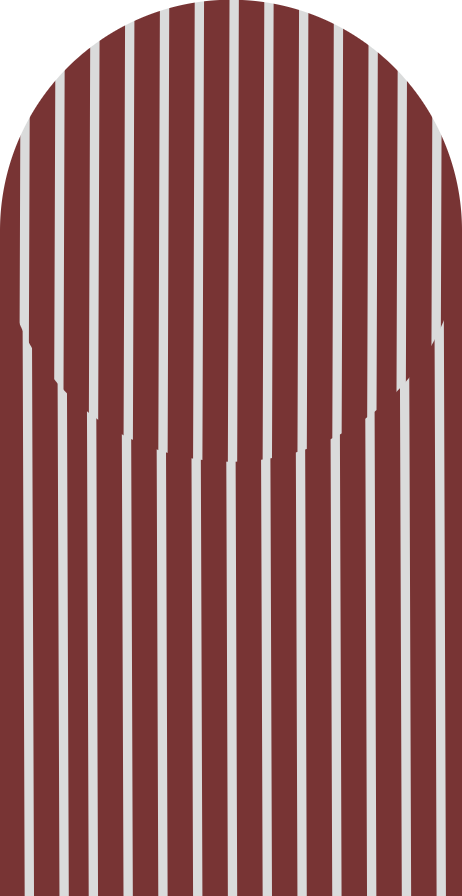
This pattern is drawn by a WebGL 1 fragment shader. Its source:

```glsl
precision highp float;
// A round-topped panel of thin pale stripes on dark red. A disc fills the arch;
// its stripes lean one way and those of the panel below lean the other way, so
// they break along the disc's rim. Each set also closes up a gap at one seam.
uniform vec2 u_resolution;

const vec3 PAPER = vec3(1.0);
const vec3 RED = vec3(0.472, 0.203, 0.204);
const vec3 PALE = vec3(0.855, 0.860, 0.860);

// Lengths are in canvas widths, measured from the lower left
const vec2 DISC_CENTER = vec2(0.5, 1.440);
const float DISC_RADIUS = 0.5;
const float STRIPE_PITCH = 0.0753;
const float STRIPE_HALF_WIDTH = 0.0101;
const float STRIPE_TILT = 0.0036;      // sideways drift per unit of height
const float DISC_STRIPE_X = 0.4999;    // middle stripe at the bottom line
const float PANEL_STRIPE_X = 0.5033;
const float SEAM_SHIFT = 0.0120;       // how far the stripes close up
const float DISC_SEAM_X = 0.838;
const float PANEL_SEAM_X = 0.170;

// Antialiased coverage of the inside of a signed distance
float coverage(float dist, float pixel) {
  return clamp(0.5 - dist / pixel, 0.0, 1.0);
}

// Coverage of evenly spaced stripes, one of them centered at x = 0
float stripes(float x, float pixel) {
  float offset = (fract(x / STRIPE_PITCH + 0.5) - 0.5) * STRIPE_PITCH;
  return coverage(abs(offset) - STRIPE_HALF_WIDTH, pixel);
}

void main() {
  float pixel = 1.0 / u_resolution.x;
  vec2 p = gl_FragCoord.xy * pixel;

  // Arch outline: the disc joined to the straight panel below its center
  float disc = coverage(length(p - DISC_CENTER) - DISC_RADIUS, pixel);
  float panel = coverage(p.y - DISC_CENTER.y, pixel);
  float arch = max(disc, panel);

  // Two stripe sets with opposite tilts, each shifted inward beyond its seam
  float discX = p.x - DISC_STRIPE_X - STRIPE_TILT * p.y
              + SEAM_SHIFT * step(DISC_SEAM_X, p.x);
  float panelX = p.x - PANEL_STRIPE_X + STRIPE_TILT * p.y
               - SEAM_SHIFT * step(p.x, PANEL_SEAM_X);
  float discStripes = stripes(discX, pixel);
  float panelStripes = stripes(panelX, pixel);

  // Above the disc's center only the disc's own stripes show
  float pale = mix(panelStripes, discStripes, max(disc, 1.0 - panel));
  vec3 color = mix(PAPER, mix(RED, PALE, pale), arch);
  gl_FragColor = vec4(color, 1.0);
}
```
